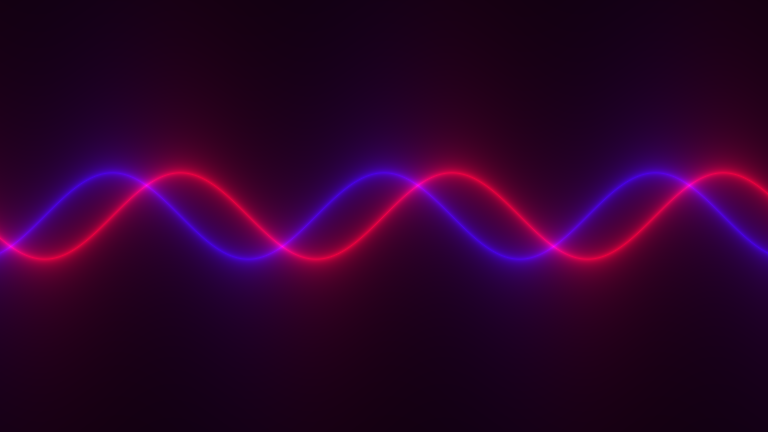
A Shadertoy shader for this background:

```glsl
const float AMPLITUDE = 0.1;      // wave height, in canvas heights
const float FREQUENCY = 10.0;     // radians per canvas height
const float QUARTER_TURN = 1.5707963;
const float GLOW_REACH = 0.0092;  // distance scale of the halo
const float CORE_SOFTNESS = 0.0105;
const float GLOW_FALLOFF = 0.65;
const vec3 RED_LIGHT = vec3(0.97, 0.0, 0.10);
const vec3 BLUE_LIGHT = vec3(0.14, 0.0, 0.95);

// Vertical distance to a sine wave through the canvas centre
float waveDistance(vec2 p, float phase) {
    return abs(p.y - AMPLITUDE * sin(FREQUENCY * p.x + phase));
}

// Bright soft core with a long power-law halo
float glow(float dist) {
    return pow(GLOW_REACH / (dist + CORE_SOFTNESS), GLOW_FALLOFF);
}

void mainImage(out vec4 fragColor, in vec2 fragCoord) {
    vec2 p = (fragCoord - 0.5 * iResolution.xy) / iResolution.y;

    // Two waves a quarter turn apart, added as light
    vec3 color = RED_LIGHT * glow(waveDistance(p, 0.0));
    color += BLUE_LIGHT * glow(waveDistance(p, QUARTER_TURN));

    fragColor = vec4(clamp(color, 0.0, 1.0), 1.0);
}
```
